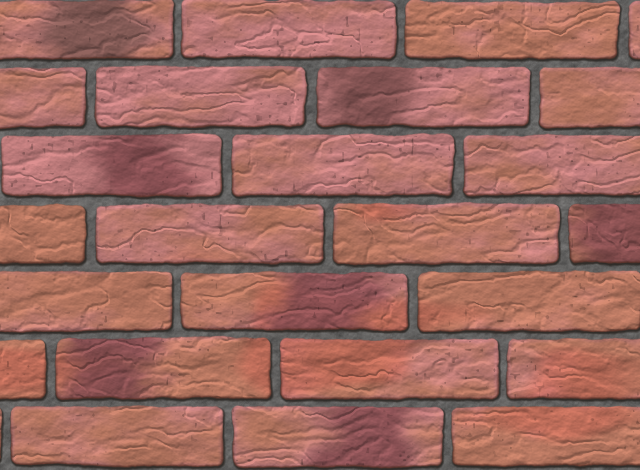
Reproduce this texture procedurally as a WebGL 1 fragment shader.

```glsl
precision highp float;
uniform vec2 u_resolution;

// Lengths are fractions of the canvas height
const float ROW_HEIGHT = 0.1442;
const float BRICK_PITCH = 0.489;
const float PITCH_DRIFT = 0.018;
const vec2 HALF_JOINT = vec2(0.0108, 0.0094);
const float CORNER = 0.014;
const float EDGE_WOBBLE = 0.010;
const float RELIEF = 1.5;
const vec2 LIGHT_STEP = vec2(-0.0015, 0.0035);

const vec3 ORANGE = vec3(0.70, 0.455, 0.37);
const vec3 PINK = vec3(0.715, 0.465, 0.465);
const vec3 RED = vec3(0.74, 0.37, 0.31);
const vec3 PLUM = vec3(0.50, 0.285, 0.30);
const vec3 UMBER = vec3(0.45, 0.33, 0.30);
const vec3 BURNT_EDGE = vec3(0.35, 0.19, 0.15);
const vec3 MORTAR = vec3(0.385, 0.38, 0.375);
const vec3 SHADOW = vec3(0.17, 0.155, 0.14);

float hash(vec2 p) {
  vec3 q = fract(p.xyx * 0.1031);
  q += dot(q, q.yzx + 33.33);
  return fract((q.x + q.y) * q.z);
}

float noise(vec2 p) {
  vec2 i = floor(p), f = fract(p);
  f = f * f * (3.0 - 2.0 * f);
  return mix(mix(hash(i), hash(i + vec2(1, 0)), f.x),
             mix(hash(i + vec2(0, 1)), hash(i + vec2(1, 1)), f.x), f.y);
}

float fbm(vec2 p) {
  float sum = 0.0, amp = 0.5;
  for (int i = 0; i < 5; i++) {
    sum += amp * noise(p);
    p = p * 2.03 + vec2(17.3, 9.1);
    amp *= 0.5;
  }
  return sum / 0.97;
}

// Rough clay: grain plus horizontal creases
float clayHeight(vec2 p) {
  float crease = abs(2.0 * noise(p * vec2(11.0, 34.0) + 3.0 * fbm(p * 9.0)) - 1.0);
  return fbm(p * vec2(15.0, 23.0)) + 0.22 * smoothstep(0.0, 0.35, crease);
}

float roundedBox(vec2 p, vec2 halfSize) {
  vec2 q = abs(p) - halfSize + CORNER;
  return length(max(q, 0.0)) + min(max(q.x, q.y), 0.0) - CORNER;
}

void main() {
  float pixel = 1.0 / u_resolution.y;
  vec2 p = gl_FragCoord.xy * pixel;

  // Slightly uneven courses, each with its own shift
  vec2 w = p + 0.007 * (vec2(noise(p * 4.0 + 31.0), noise(p * vec2(2.5, 4.0))) - 0.5);
  float row = floor(w.y / ROW_HEIGHT);
  bool evenRow = mod(row, 2.0) < 0.5;
  float shift = evenRow ? 0.99 - 0.11 * mod(row, 4.0) : min(0.39, 0.22 * row);
  float pitch = BRICK_PITCH - PITCH_DRIFT * cos(1.15 * row);
  float along = (w.x - shift * BRICK_PITCH) / pitch;
  float column = floor(along), u = fract(along);
  vec2 seed = vec2(column, row) + vec2(19.0, 7.0);

  // Brick outline, with worn edges
  vec2 local = vec2((u - 0.5) * pitch, w.y - (row + 0.5) * ROW_HEIGHT);
  vec2 halfSize = 0.5 * vec2(pitch, ROW_HEIGHT) - HALF_JOINT;
  halfSize -= 0.003 * (vec2(hash(seed + 41.0), hash(seed + 67.0)) - 0.5);
  float wobble = EDGE_WOBBLE * (fbm(p * 26.0 + 5.0) - 0.5);
  float d = roundedBox(local, halfSize) + wobble;
  float rim = smoothstep(-0.012, 0.0, d);
  float side = clamp(local.y / halfSize.y, -1.0, 1.0);

  // One scorched brick per row, then pink staining and red blush
  float cloud = fbm(p * vec2(8.0, 15.0) + seed * 3.7);
  float scorchedColumn = evenRow ? -step(3.5, row) : mod(row - 1.0, 3.0);
  float spread = (u - (evenRow ? 0.62 : 0.24)) / 0.24;
  float scorch = (1.0 - step(0.5, abs(column - scorchedColumn))) * exp(-spread * spread);
  float pink = 0.12 + 0.55 * hash(seed) + 0.25 * step(3.5, row)
             + 0.8 * (cloud - 0.5) + 0.4 * scorch + 0.2 * rim;
  vec3 clay = mix(ORANGE, PINK, smoothstep(0.35, 0.85, pink));
  float blush = smoothstep(0.66, 0.85, noise(p * vec2(5.0, 9.0) + 13.0));
  clay = mix(clay, RED, 0.5 * blush * (1.0 - step(3.5, row)));
  vec3 burn = mix(PLUM, UMBER, smoothstep(4.0, 6.0, row) * 0.8);
  clay = mix(clay, burn, smoothstep(0.25, 0.8, scorch + 0.9 * (cloud - 0.5)) * 0.85);

  // Relief, pits and rounded rims
  vec2 grainPos = p + seed * 0.73;
  float slope = clayHeight(grainPos) - clayHeight(grainPos + LIGHT_STEP);
  float pits = smoothstep(0.80, 0.95, noise(grainPos * 115.0)) * smoothstep(0.4, 0.65, cloud);
  float shade = 1.0 + RELIEF * clamp(slope, -0.16, 0.12);
  shade += 0.16 * (cloud - 0.5) - 0.22 * pits + rim * (0.09 * side - 0.04);
  float burnt = smoothstep(-0.006, 0.0, d) * (0.45 - 0.4 * side);
  clay = mix(clay * shade, BURNT_EDGE, burnt);

  // Mortar with shadow below and right of each brick
  float grain = fbm(p * 55.0);
  float grainSlope = grain - fbm((p + LIGHT_STEP) * 55.0);
  vec3 joint = MORTAR * (0.78 + 0.44 * grain + 0.5 * grainSlope);
  float shadowDist = roundedBox(local + vec2(-0.0015, 0.003), halfSize) + wobble;
  joint = mix(joint, SHADOW, 0.9 - 0.9 * smoothstep(-0.001, 0.005, shadowDist));

  float cover = 1.0 - smoothstep(-pixel, pixel, d);
  gl_FragColor = vec4(mix(joint, clay, cover), 1.0);
}
```
